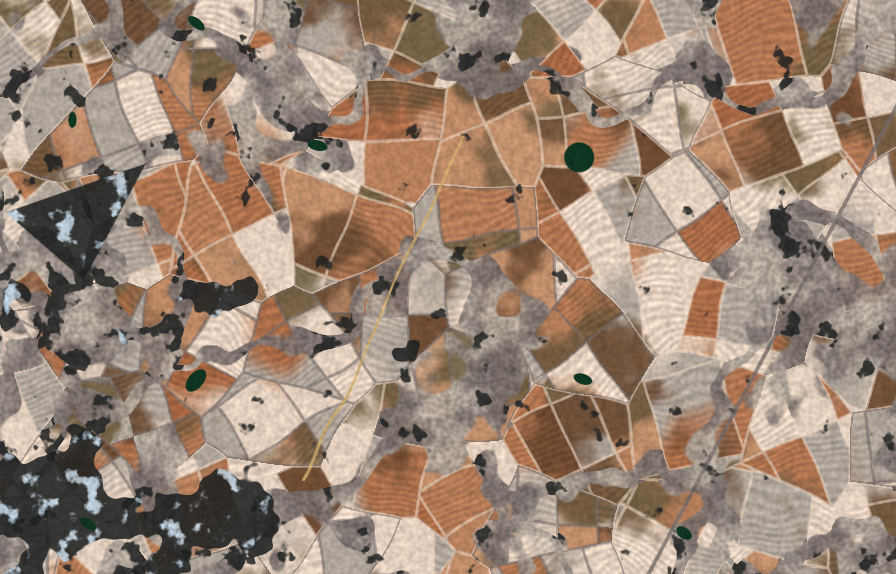
This texture is drawn by a WebGL 1 fragment shader. Its source:

```glsl
precision highp float;
// Farmland seen from high above: Voronoi blocks cut into straight-sided fields,
// stained by soil noise and crossed by scrubby valleys, tracks, ponds and dark pits.
// Lengths are in canvas heights; gradient noise drives all the irregular parts.
uniform vec2 u_resolution;

const vec3 CREAM = vec3(0.89, 0.81, 0.74);
const vec3 STONE = vec3(0.68, 0.64, 0.60);
const vec3 MAUVE = vec3(0.46, 0.42, 0.41);
const vec3 TAN = vec3(0.77, 0.58, 0.44);
const vec3 RUST = vec3(0.64, 0.39, 0.25);
const vec3 BROWN = vec3(0.40, 0.26, 0.17);
const vec3 OLIVE = vec3(0.43, 0.38, 0.27);
const vec3 SOOT = vec3(0.12, 0.13, 0.13);
const vec3 POND = vec3(0.06, 0.21, 0.13);
const vec3 SPOIL = vec3(0.72, 0.80, 0.86);
const vec3 TRACK = vec3(0.80, 0.66, 0.42);
const float BLOCKS = 5.6;        // field blocks per height
const float POND_GRID = 4.6;     // pond sites per height
const float FURROW = 0.013;      // spacing of ploughed contours
const float HEDGE = 0.0013;      // half width of field borders
const float GRAIN = 0.085;       // strength of fine texture

float hash(vec2 p) {
  vec3 q = fract(p.xyx * 0.1031);
  q += dot(q, q.yzx + 33.33);
  return fract((q.x + q.y) * q.z);
}

vec2 hash2(vec2 p) { return vec2(hash(p), hash(p + 57.3)); }

mat2 rotation(float a) { return mat2(cos(a), -sin(a), sin(a), cos(a)); }

float corner(vec2 cell, vec2 offset) {
  float a = 6.2832 * hash(cell + 11.7);
  return dot(vec2(cos(a), sin(a)), offset);
}

float gradientNoise(vec2 p) {
  vec2 i = floor(p), f = p - i, e = vec2(1.0, 0.0);
  vec2 u = f * f * f * (f * (f * 6.0 - 15.0) + 10.0);
  float low = mix(corner(i, f), corner(i + e, f - e), u.x);
  float high = mix(corner(i + e.yx, f - e.yx), corner(i + 1.0, f - 1.0), u.x);
  return 1.6 * mix(low, high, u.y);
}

float fbm(vec2 p) {
  float sum = 0.0, amp = 0.5;
  for (int k = 0; k < 4; k++) {
    sum += amp * gradientNoise(p);
    p = rotation(0.6) * p * 2.03 + 17.1;
    amp *= 0.5;
  }
  return sum;
}

// Nearest block: xy = id, z = distance to its border; rel = offset from its seed
vec3 block(vec2 p, out vec2 rel) {
  vec2 base = floor(p), id = base;
  float best = 9.0, edge = 9.0;
  for (int y = -1; y <= 1; y++) for (int x = -1; x <= 1; x++) {
    vec2 c = base + vec2(x, y), d = p - c - hash2(c);
    if (dot(d, d) < best) { best = dot(d, d); rel = d; id = c; }
  }
  for (int y = -2; y <= 2; y++) for (int x = -2; x <= 2; x++) {
    vec2 c = id + vec2(x, y), d = p - c - hash2(c), gap = rel - d;
    if (dot(gap, gap) > 0.0001) edge = min(edge, dot(0.5 * (rel + d), -normalize(gap)) * sign(dot(rel + d, -gap)));
  }
  return vec3(id, abs(edge));
}

float segment(vec2 p, vec2 a, vec2 b) {
  vec2 d = b - a;
  return length(p - a - d * clamp(dot(p - a, d) / dot(d, d), 0.0, 1.0));
}

// Signed distance to the side a-b, positive on its right
float side(vec2 p, vec2 a, vec2 b) {
  vec2 d = normalize(b - a);
  return dot(p - a, vec2(d.y, -d.x));
}

void main() {
  vec2 p = gl_FragCoord.xy / u_resolution.y;
  float px = 1.0 / u_resolution.y;
  vec2 wobble = vec2(gradientNoise(p * 9.0), gradientNoise(p * 9.0 + 40.0));
  vec2 land = p + 0.008 * wobble;

  // Blocks, each cut into a few fields along its own direction
  vec2 rel;
  vec3 cell = block(land * BLOCKS, rel);
  vec2 dice = hash2(cell.xy + 3.0);
  vec2 q = rotation((dice.x - 0.4) * 1.3) * rel;
  vec2 size = mix(vec2(0.35, 0.45), vec2(0.85, 1.1), hash2(cell.xy + 8.0));
  vec2 cut = q / size + dice;
  vec2 inset = (0.5 - abs(fract(cut) - 0.5)) * size;
  float border = min(cell.z, min(inset.x, inset.y)) / BLOCKS;
  vec2 field = cell.xy * 7.0 + floor(cut) * 3.0;
  vec2 h = hash2(field + 1.0), g = hash2(field + 29.0);

  // Crops and soil
  float region = gradientNoise(p * 1.9 + 5.0) * 0.6 + 0.22 - 0.45 * length(p - vec2(0.72, 0.62));
  float warm = smoothstep(0.56, 0.68, h.x + 0.9 * region + 0.12 * wobble.x);
  vec3 color = mix(STONE, CREAM, smoothstep(0.25, 0.5, h.y + 0.2 * wobble.y));
  color = mix(color, mix(TAN, RUST, g.x), warm);
  float stain = fbm(p * 4.5 + 21.0) + 0.5 * (g.y - 0.5) + 0.22 * warm;
  color = mix(color, mix(BROWN, OLIVE, h.y), 0.9 * smoothstep(0.16, 0.42, stain));
  float furrow = sin(6.2832 * (q.y / BLOCKS + 0.03 * wobble.x) / FURROW);
  color *= 1.0 + 0.06 * furrow * step(0.5, g.x);
  float hedge = 1.0 - smoothstep(HEDGE, HEDGE + 1.5 * px, border);
  color = mix(color, mix(MAUVE, CREAM, step(0.45, dice.y)), 0.6 * hedge);

  // Scrubby valleys with a dark stream bed
  float valley = abs(fbm(p * 2.3 + 9.0)) + 0.07 * (g.x - 0.5);
  float scrub = fbm(p * 3.1 + 63.0) + 0.2 * (h.y - 0.5);
  float wild = max(1.0 - smoothstep(0.05, 0.065, valley), smoothstep(0.2, 0.24, scrub));
  float rough = fbm(p * 11.0 + 31.0);
  color = mix(color, mix(MAUVE, STONE, smoothstep(-0.25, 0.3, rough)), 0.92 * wild);
  float thicket = fbm(p * 15.0 + 80.0) + 0.16 * wild - 0.14 * smoothstep(0.0, 0.5, p.x);
  color = mix(color, SOOT, 0.85 * smoothstep(0.38, 0.48, thicket + 0.12));

  // Dark pits on the left, flecked with pale spoil
  vec2 a = vec2(0.01, 0.63), b = vec2(0.254, 0.715), c = vec2(0.146, 0.512);
  float wedge = max(side(p, b, a), max(side(p, c, b), side(p, a, c)));
  float sprawl = 0.24 - fbm(p * 5.0 + 14.0) + 0.8 * length(p - vec2(0.1, 0.08)) - 0.3;
  float pit = 1.0 - smoothstep(-px, px, min(wedge, sprawl * 0.15));
  float flecks = smoothstep(0.12, 0.36, fbm(p * 22.0 + 4.0));
  color = mix(color, mix(SOOT, SPOIL, flecks), 0.88 * pit);

  // Tracks
  float dirt = segment(land, vec2(0.53, 0.17), vec2(0.81, 0.76));
  float rail = segment(p, vec2(1.13, 0.0), vec2(1.57, 0.83));
  color = mix(color, TRACK, 0.85 * (1.0 - smoothstep(0.001, 0.001 + 1.5 * px, dirt)));
  color = mix(color, MAUVE, 0.8 * (1.0 - smoothstep(0.002, 0.002 + 1.5 * px, rail)));

  // Ponds and round irrigated plots
  vec2 site = floor(p * POND_GRID), luck = hash2(site + 90.0);
  vec2 w = (fract(p * POND_GRID) - 0.3 - 0.4 * hash2(site + 71.0)) / POND_GRID;
  float circle = step(0.92, luck.y);
  w = rotation(luck.y * 3.0 - 1.8) * (w + 0.005 * wobble * (1.0 - circle));
  float pond = length(w * vec2(1.0, mix(1.9, 1.0, circle))) - mix(0.012 + 0.012 * luck.y, 0.026, circle);
  color = mix(color, POND, step(luck.x, 0.24) * (1.0 - smoothstep(-px, px, pond)));

  // Fine ground texture
  float grain = gradientNoise(p * 125.0) + 0.8 * gradientNoise(p * 52.0 + 7.0);
  color *= 1.0 + GRAIN * grain * (1.0 + 0.8 * wild);
  gl_FragColor = vec4(clamp(color, 0.0, 1.0), 1.0);
}
```
